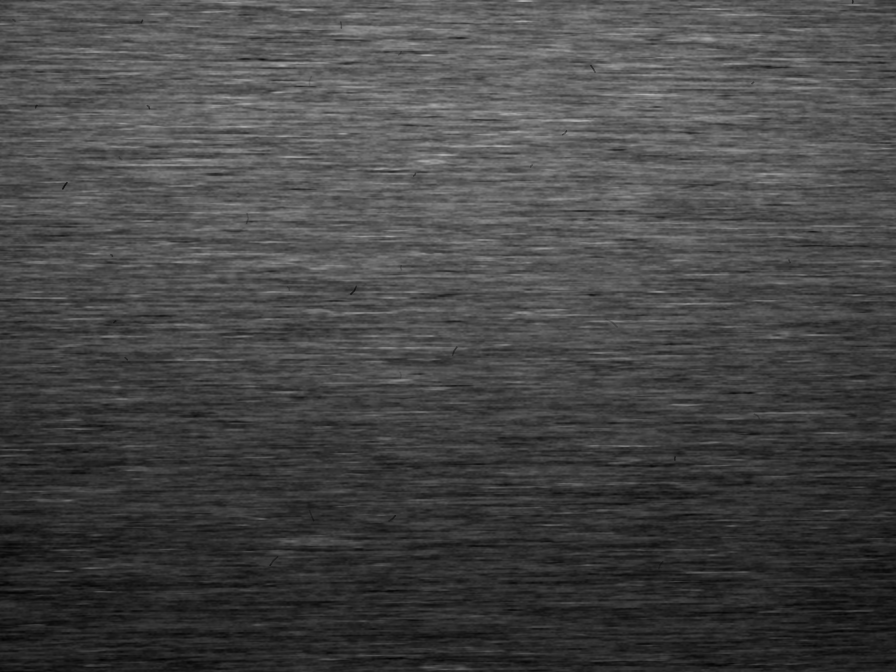
Write a WebGL 2 fragment shader that draws this texture.

```glsl
#version 300 es
precision highp float;

uniform vec2 u_resolution;
out vec4 outColor;

// Integer hash of a lattice cell, giving a value in 0..1
float hash(ivec2 cell, int seed) {
    uint n = uint(cell.x) * 1597334677u ^ uint(cell.y) * 3812015801u ^ uint(seed) * 2654435769u;
    n = (n ^ (n >> 16)) * 2146121005u;
    n = (n ^ (n >> 15)) * 2221713035u;
    return float((n ^ (n >> 16)) >> 8) / 16777216.0;
}

// Smooth noise along one row, shifted by a random amount per row
float rowNoise(float x, int row, int seed) {
    x += 31.0 * hash(ivec2(row, 7), seed);
    int cell = int(floor(x));
    float t = smoothstep(0.0, 1.0, fract(x));
    return mix(hash(ivec2(cell, row), seed), hash(ivec2(cell + 1, row), seed), t);
}

// Staggered horizontal fibres; frequency is cells per canvas height
float streaks(vec2 p, vec2 frequency, int seed) {
    vec2 q = p * frequency;
    int row = int(floor(q.y));
    float t = smoothstep(0.15, 0.85, fract(q.y));
    return mix(rowNoise(q.x, row, seed), rowNoise(q.x, row + 1, seed), t);
}

float segmentDistance(vec2 p, vec2 a, vec2 b) {
    vec2 pa = p - a, ba = b - a;
    return length(pa - ba * clamp(dot(pa, ba) / dot(ba, ba), 0.0, 1.0));
}

// Broad vertical falloff of light with darker sides
float sheen(vec2 uv) {
    float light = mix(0.150, 0.425, smoothstep(0.02, 0.92, uv.y));
    float side = pow(abs(2.0 * uv.x - 1.0), 2.2);
    float topEdge = smoothstep(0.8, 1.05, uv.y);
    return light * (1.0 - 0.24 * side) * (1.0 - 0.08 * topEdge);
}

// Brushed relief, centred on zero
float brushing(vec2 p) {
    float relief = 0.46 * (streaks(p, vec2(16.0, 290.0), 1) - 0.5);
    relief += 0.34 * (streaks(p, vec2(7.0, 190.0), 2) - 0.5);
    relief += 0.10 * (streaks(p, vec2(3.0, 80.0), 3) - 0.5);
    relief += 0.42 * (streaks(p, vec2(75.0, 320.0), 5) - 0.5);
    relief += 0.20 * (streaks(p, vec2(240.0, 350.0), 6) - 0.5);
    return relief;
}

// Sparse hairlines, broken along their length
float hairlines(vec2 p, float threshold, int seed) {
    float fine = smoothstep(threshold, 1.0, streaks(p, vec2(14.0, 230.0), seed));
    float broken = streaks(p, vec2(80.0, 300.0), seed + 1);
    return fine * (0.3 + 1.4 * broken);
}

// Short faint nicks, mostly in the upper half
float nicks(vec2 p, float aspect, float pixel) {
    float shade = 0.0;
    for (int i = 0; i < 32; i++) {
        vec2 centre = vec2(aspect * hash(ivec2(i, 0), 21),
                           1.0 - 0.85 * pow(hash(ivec2(i, 1), 21), 1.8));
        float angle = 0.6 + 2.1 * hash(ivec2(i, 2), 21);
        float size = mix(0.0015, 0.012, pow(hash(ivec2(i, 3), 21), 2.5));
        vec2 along = size * vec2(cos(angle), sin(angle));
        vec2 bend = 0.7 * vec2(-along.y, along.x) * (hash(ivec2(i, 4), 21) - 0.5);
        float d = min(segmentDistance(p, centre - along, centre + bend),
                      segmentDistance(p, centre + bend, centre + along));
        float line = 1.0 - smoothstep(0.0003, 0.0006 + pixel, d);
        shade = max(shade, line * mix(0.15, 0.55, hash(ivec2(i, 5), 21)));
    }
    return shade;
}

void main() {
    vec2 uv = gl_FragCoord.xy / u_resolution;
    float aspect = u_resolution.x / u_resolution.y;
    vec2 p = vec2(uv.x * aspect, uv.y);

    // Fibres tilt slightly, changing direction from bottom to top
    vec2 fibre = p;
    fibre.y -= (p.x - 0.5 * aspect) * mix(0.016, -0.012, uv.y);

    float light = sheen(uv);
    float grey = light + (0.45 * light + 0.13) * brushing(fibre);
    grey += (0.08 + 0.14 * light) * hairlines(fibre, 0.78, 11);
    grey -= 0.30 * light * hairlines(fibre, 0.78, 15);
    grey *= 1.0 - nicks(p, aspect, 1.0 / u_resolution.y) * (0.6 + 0.8 * streaks(p, vec2(90.0), 31));

    outColor = vec4(vec3(clamp(grey, 0.0, 1.0)), 1.0);
}
```
